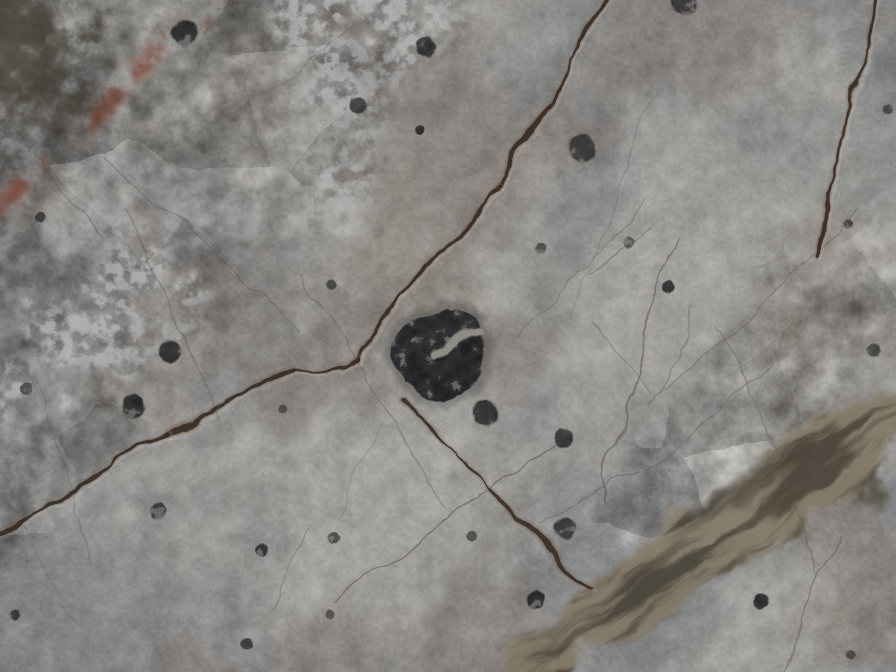
Write a Shadertoy shader that draws this texture.

```glsl
// Weathered grey limestone with dark round pebbles, cracks and mineral crust.
// Layered value noise makes the stone; warped segments make cracks and bands;
// a jittered grid scatters small pebbles around one large one.

const vec3 COOL = vec3(0.51, 0.515, 0.52);
const vec3 PALE = vec3(0.63, 0.625, 0.605);
const vec3 WARM = vec3(0.50, 0.465, 0.44);
const vec3 CRUST = vec3(0.72, 0.73, 0.73);
const vec3 RUST = vec3(0.47, 0.27, 0.22);
const vec3 EARTH = vec3(0.27, 0.245, 0.20);
const vec3 OCHRE = vec3(0.51, 0.465, 0.39);
const vec3 PEBBLE = vec3(0.17, 0.175, 0.18);
const vec3 CRACK = vec3(0.18, 0.15, 0.13);

float hash(vec2 p) {
  return fract(sin(dot(p, vec2(127.1, 311.7))) * 43758.5453);
}

float noise(vec2 p) {
  vec2 i = floor(p), f = fract(p);
  f = f * f * (3.0 - 2.0 * f);
  return mix(mix(hash(i), hash(i + vec2(1, 0)), f.x),
             mix(hash(i + vec2(0, 1)), hash(i + vec2(1, 1)), f.x), f.y);
}

float fbm(vec2 p) {
  float sum = 0.0, amp = 0.516;
  for (int i = 0; i < 5; i++) {
    sum += amp * noise(p);
    p = mat2(1.6, 1.2, -1.2, 1.6) * p + 3.7;
    amp *= 0.5;
  }
  return sum;
}

float segDist(vec2 p, vec2 a, vec2 b) {
  vec2 d = b - a;
  return length(p - a - d * clamp(dot(p - a, d) / dot(d, d), 0.0, 1.0));
}

// Smooth coverage inside a radius
float cover(float dist, float r, float soft) {
  return 1.0 - smoothstep(r - 0.5 * soft, r + soft, dist);
}

// Random tint of the nearest cell: broken rock facets
float facet(vec2 p) {
  float best = 9.0, tint = 0.0;
  for (int k = 0; k < 9; k++) {
    vec2 id = floor(p) + vec2(k % 3, k / 3) - 1.0;
    float d = length(id + vec2(hash(id), hash(id + 5.3)) - p);
    if (d < best) { best = d; tint = hash(id + 9.1); }
  }
  return tint;
}

// Dark pebble with pale flecks and a worn outline
vec3 addPebble(vec3 col, vec2 p, vec2 centre, float r, float strength, float px) {
  vec2 q = p - centre;
  float d = length(q) + r * 0.5 * (fbm(q / r * 1.3 + centre * 40.0) - 0.5);
  float mottle = fbm(p * 75.0);
  vec3 body = PEBBLE * (0.55 + 0.9 * mottle);
  body = mix(body, vec3(0.48), 0.7 * smoothstep(0.6, 0.75, mottle - q.y / r * 0.08));
  col *= 1.0 - 0.2 * strength * cover(d, r * 1.12, r * 0.15);
  return mix(col, body, strength * cover(d, r, 1.5 * px));
}

vec3 scatterPebbles(vec3 col, vec2 p, float size, float px) {
  for (int k = 0; k < 9; k++) {
    vec2 id = floor(p / size) + vec2(k % 3, k / 3) - 1.0;
    if (hash(id + 2.7) < 0.42) continue;
    vec2 centre = (id + 0.15 + 0.7 * vec2(hash(id), hash(id + 4.1))) * size;
    float r = mix(0.006, 0.021, pow(hash(id + 8.3), 2.0));
    col = addPebble(col, p, centre, r, mix(0.5, 1.0, hash(id + 6.6)), px);
  }
  return col;
}

// Faint slanted hairlines
vec3 addVeins(vec3 col, vec2 p, float px) {
  for (int i = 0; i < 22; i++) {
    vec2 seed = vec2(i, 3);
    vec2 mid = vec2(1.33 * hash(seed), hash(seed + 1.7));
    float angle = (hash(seed + 5.9) < 0.7 ? 0.6 : 1.9) + 0.7 * hash(seed + 2.2);
    vec2 arm = vec2(cos(angle), sin(angle)) * mix(0.05, 0.22, hash(seed + 7.1));
    float line = cover(segDist(p, mid - arm, mid + arm), 0.0007, px);
    col = mix(col, vec3(0.36, 0.31, 0.28), line * mix(0.2, 0.6, hash(seed + 9.4)));
  }
  return col;
}

// Stained margin, lit lip and a dark core of varying width
vec3 addCrack(vec3 col, vec2 p, vec2 a, vec2 b, float width, float px) {
  float d = segDist(p, a, b), w = width * (0.25 + 1.3 * noise(p * 22.0));
  col = mix(col, vec3(0.46, 0.36, 0.29), 0.55 * cover(d, w * 1.7, 0.004));
  col += 0.07 * cover(segDist(p + vec2(-0.004, 0.004), a, b), w, 0.003);
  return mix(col, CRACK, 0.85 * cover(d, w, px));
}

void mainImage(out vec4 fragColor, in vec2 fragCoord) {
  float px = 1.0 / iResolution.y;
  vec2 p = fragCoord * px;
  float broad = fbm(p * 3.5), mid = fbm(p * 9.0 + 4.0), fine = fbm(p * 55.0);
  vec2 w = p + 0.055 * (vec2(mid, fbm(p * 9.0 + 17.0)) - 0.5);

  // Smooth face, rough at upper left and along the right
  float slope = dot(p - vec2(0.44, 0.67), vec2(-0.8, 0.6));
  float rough = smoothstep(-0.05, 0.06, slope + 0.25 * (broad - 0.5));
  float ridge = segDist(w, vec2(0.98, 0.27), vec2(1.33, 0.64));
  float rugged = max(rough, 1.0 - smoothstep(0.02, 0.13, ridge + 0.3 * (mid - 0.5)));
  vec3 col = mix(COOL, PALE, smoothstep(0.3, 0.68, 0.6 * broad + 0.4 * mid));
  col = mix(col, WARM, 0.55 * smoothstep(0.5, 0.68, fbm(p * 4.0 + 31.0)));
  col *= 1.0 - 0.12 * rough + 0.25 * rugged * (facet(w * vec2(6, 8)) - 0.55);

  // Relief and grain
  float relief = fbm(p * 14.0) - fbm(p * 14.0 + vec2(0.25, -0.2));
  col += relief * mix(0.16, 0.42, rugged) + (fine - 0.5) * mix(0.1, 0.22, rugged);
  col += 0.045 * (noise(p * 230.0) - 0.5);

  // Pale crust, rust streak, dark corner, layered brown band
  float crust = smoothstep(0.48, 0.62, fbm(p * 6.0 + 12.0)) * rugged;
  col = mix(col, CRUST, crust * mix(0.15, 0.8, smoothstep(0.35, 0.65, fbm(p * 80.0))));
  float rust = cover(segDist(w, vec2(0, 0.69), vec2(0.33, 1.02)), 0.01, 0.02);
  col = mix(col, RUST, 0.8 * rust * smoothstep(0.4, 0.6, fbm(p * 18.0)));
  float corner = length(w - vec2(0, 0.94)) + 0.2 * (fine - 0.5);
  col = mix(col, EARTH, 0.75 * cover(corner, 0.09, 0.1));
  vec2 strata = vec2(dot(w, vec2(5.7, 4.0)), dot(w, vec2(-27, 39)));
  float band = segDist(w, vec2(0.80, 0.02), vec2(1.34, 0.38)) + 0.16 * (mid - 0.5);
  vec3 layers = mix(EARTH, OCHRE, smoothstep(0.3, 0.6, fbm(strata)));
  col = mix(col, layers, 0.85 * cover(band, 0.035, 0.02));

  // Cracks
  col = addVeins(col, w, px);
  vec2 fault[6] = vec2[6](vec2(0.91, 1.02), vec2(0.745, 0.715), vec2(0.52, 0.475),
    vec2(0.43, 0.46), vec2(0.26, 0.35), vec2(-0.02, 0.20));
  for (int i = 0; i < 5; i++)
    col = addCrack(col, w, fault[i], fault[i + 1], 0.0026, px);
  col = addCrack(col, w, vec2(0.60, 0.40), vec2(0.87, 0.13), 0.0028, px);
  col = addCrack(col, w, vec2(1.31, 1.02), vec2(1.22, 0.62), 0.0022, px);

  // Pebbles, the large one split by a pale sliver
  vec2 heart = vec2(0.655, 0.475);
  col = scatterPebbles(col, p, 0.15, px);
  col = addPebble(col, p, heart, 0.068, 1.0, px);
  float sliver = segDist(w, heart, heart + vec2(0.062, 0.025));
  col = mix(col, vec3(0.56, 0.55, 0.52), cover(sliver, 0.0045, 2.0 * px));

  fragColor = vec4(clamp(col, 0.0, 1.0), 1.0);
}
```
